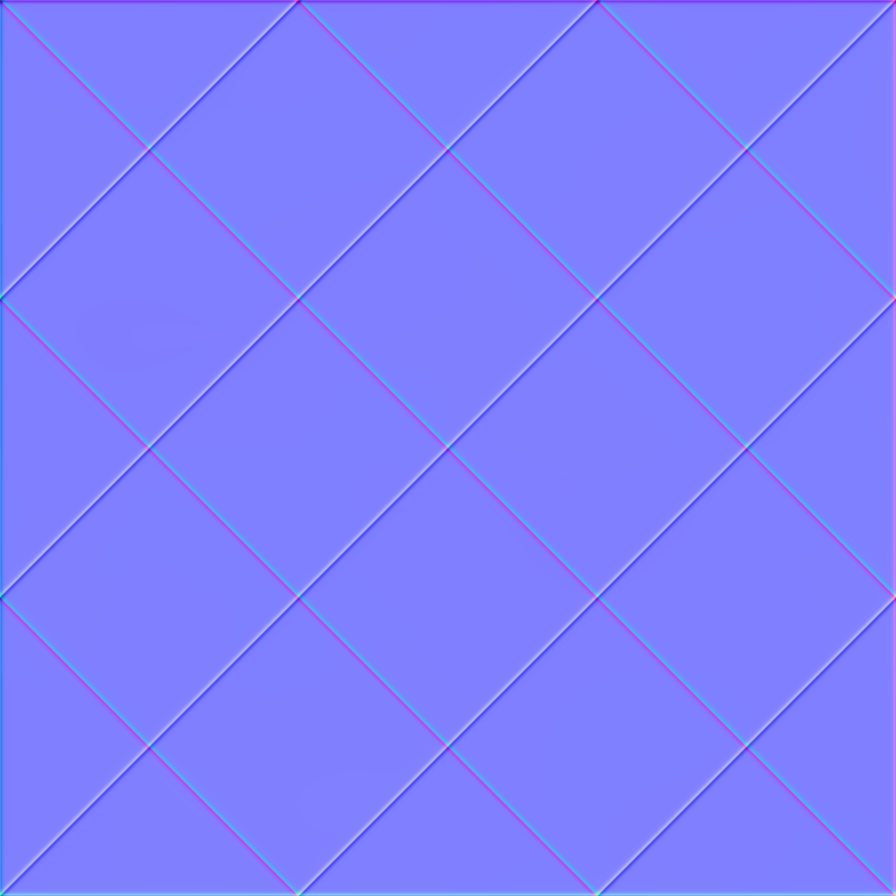
A three.js fragment shader for this texture map:

```glsl
varying vec2 vUv;

const float REPEATS = 3.0;          // diamonds across and up
const float GROOVE_TILT = 0.68;     // steepest slope of a groove wall
const float GROOVE_WIDTH = 0.0031;  // falloff of each wall
const float GROOVE_FLOOR = 0.0012;  // half width of the flat groove bottom
const float SHOULDER_TILT = 0.06;   // faint rounding beside each groove
const float SHOULDER_WIDTH = 0.005;
const float MAX_TILT = 0.92;
const float WAVE_CELLS = 4.0;       // noise cells across, whole for tiling
const float WAVE_TILT = 0.016;      // unevenness of the surface
const vec2 NOISE_OFFSET = vec2(19.0, 47.0);
const float DIAGONAL = 0.70710678;

// Signed distance to the nearest whole number
vec2 nearestLine(vec2 p) {
  return fract(p + 0.5) - 0.5;
}

// Slope toward a groove, from the signed distance to its centre
vec2 grooveTilt(vec2 dist) {
  vec2 d = abs(dist);
  vec2 wall = GROOVE_TILT * exp(-d * d / (GROOVE_WIDTH * GROOVE_WIDTH));
  vec2 shoulder = SHOULDER_TILT * exp(-d / SHOULDER_WIDTH);
  return -clamp(dist / GROOVE_FLOOR, -1.0, 1.0) * (wall + shoulder);
}

vec2 randomGradient(vec2 cell, vec2 seed) {
  vec2 c = mod(cell, WAVE_CELLS) + seed;
  float angle = 6.2831853 * fract(sin(dot(c, vec2(127.1, 311.7))) * 43758.5);
  return vec2(cos(angle), sin(angle));
}

// Gradient noise that repeats over the canvas
float gradientNoise(vec2 p, vec2 seed) {
  vec2 i = floor(p);
  vec2 f = p - i;
  vec2 e = vec2(1.0, 0.0);
  vec2 w = f * f * f * (f * (f * 6.0 - 15.0) + 10.0);
  float a = dot(randomGradient(i, seed), f);
  float b = dot(randomGradient(i + e.xy, seed), f - e.xy);
  float c = dot(randomGradient(i + e.yx, seed), f - e.yx);
  float d = dot(randomGradient(i + e.xx, seed), f - e.xx);
  return mix(mix(a, b, w.x), mix(c, d, w.x), w.y);
}

void main() {
  // Diagonal grooves, crossing into diamonds
  vec2 p = vUv * REPEATS;
  vec2 diagonals = nearestLine(vec2(p.x + p.y, p.x - p.y)) * DIAGONAL / REPEATS;
  vec2 slope = grooveTilt(diagonals);
  vec2 tilt = vec2(slope.x + slope.y, slope.x - slope.y) * DIAGONAL;

  // Straight grooves along the canvas edges
  tilt += grooveTilt(nearestLine(vUv));

  // Slightly uneven surface
  vec2 q = vUv * WAVE_CELLS;
  tilt += WAVE_TILT * vec2(gradientNoise(q, vec2(0.0)),
                           gradientNoise(q, NOISE_OFFSET));

  // Encode as a normal with green pointing down
  tilt *= min(1.0, MAX_TILT / max(length(tilt), 0.0001));
  vec3 normal = vec3(tilt.x, -tilt.y, sqrt(1.0 - dot(tilt, tilt)));
  gl_FragColor = vec4(normal * 0.5 + 0.5, 1.0);
}
```
